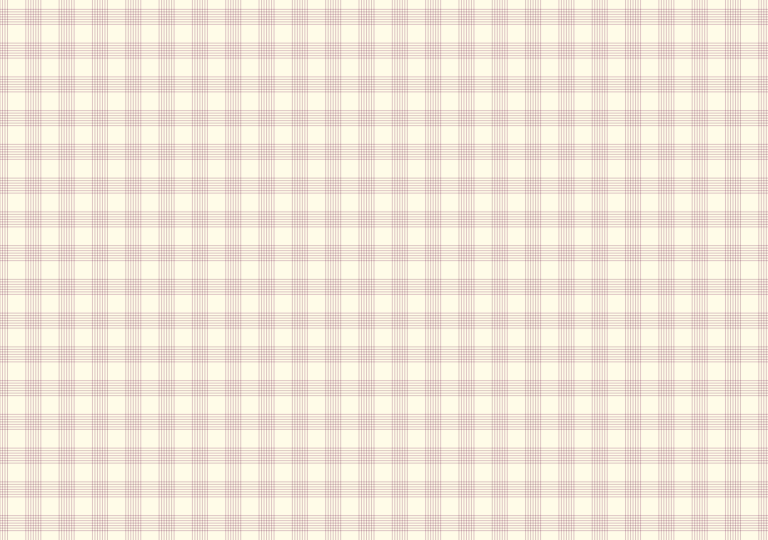
Write a WebGL 1 fragment shader that draws this pattern.

```glsl
precision highp float;
// Cream ground with a fine rose check: bands of seven pale lines woven both ways.
uniform vec2 u_resolution;

// Lengths are fractions of the canvas height.
const vec2 PERIOD = vec2(0.0617, 0.0625);      // 23 bands across, 16 down
const vec2 BAND_CENTRE = vec2(0.0, 0.03125);   // centre of the first band
const int LINES = 7;
const float LINE_SPACING = 0.00463;
const float LINE_WIDTH = 0.00194;
const float INK_VARIATION = 0.1;               // uneven strength of the lines
const vec3 CREAM = vec3(1.0, 0.99, 0.91);
const vec3 ROSE_INK = vec3(0.875, 0.785, 0.85);
const vec3 TAUPE_INK = vec3(0.87, 0.83, 0.85);

float hash(vec2 p) {
  vec3 q = fract(vec3(p.xyx) * 0.1031);
  q += dot(q, q.yzx + 33.33);
  return fract((q.x + q.y) * q.z);
}

// Share of a pixel, centred at distance d, that is covered by a line.
float lineCoverage(float d, float pixel) {
  float left = max(d - 0.5 * pixel, -0.5 * LINE_WIDTH);
  float right = min(d + 0.5 * pixel, 0.5 * LINE_WIDTH);
  return max(right - left, 0.0) / pixel;
}

// Transmitted colour of one family of parallel bands.
vec3 bandTint(float position, float period, float centre, float pixel, float seed) {
  float cell = (position - centre) / period + 0.5;
  float band = floor(cell);
  float local = (fract(cell) - 0.5) * period;
  vec3 tint = vec3(1.0);
  for (int i = 0; i < LINES; i++) {
    float index = float(i);
    float offset = (index - 0.5 * float(LINES - 1)) * LINE_SPACING;
    float variation = hash(vec2(band * float(LINES) + index + 17.0, seed));
    vec3 ink = mix(ROSE_INK, TAUPE_INK, 0.6 * variation * variation);
    float strength = 1.0 + INK_VARIATION * (variation - 0.5);
    tint *= mix(vec3(1.0), ink, strength * lineCoverage(local - offset, pixel));
  }
  return tint;
}

void main() {
  float pixel = 1.0 / u_resolution.y;
  vec2 p = gl_FragCoord.xy * pixel;

  // Crossing inks multiply over the ground.
  vec3 colour = CREAM;
  colour *= bandTint(p.x, PERIOD.x, BAND_CENTRE.x, pixel, 3.0);
  colour *= bandTint(p.y, PERIOD.y, BAND_CENTRE.y, pixel, 11.0);
  gl_FragColor = vec4(colour, 1.0);
}
```
